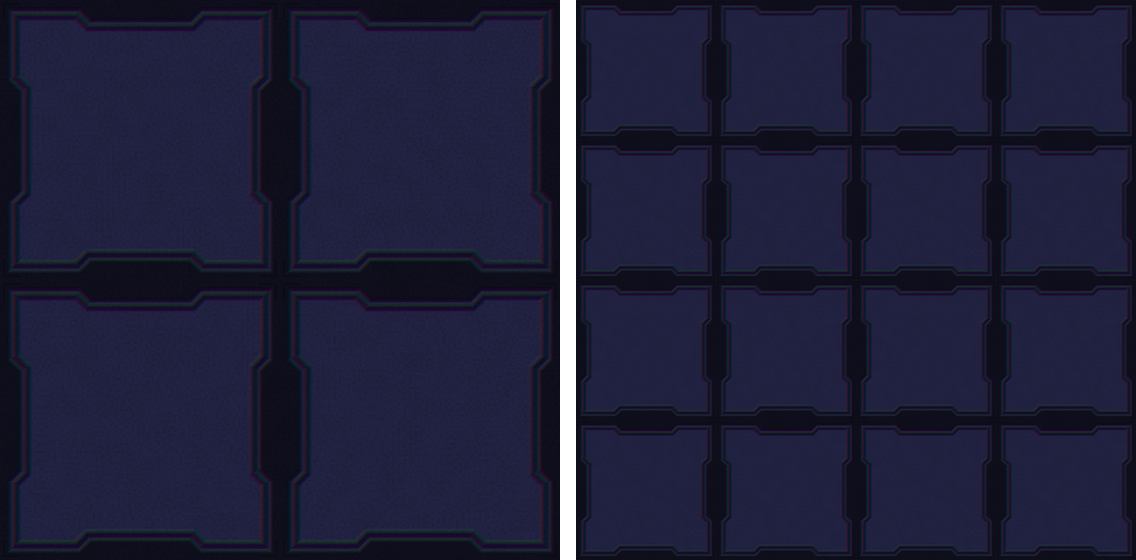
Left, the tile; right, the same tile 2 across and 2 down.
Give the GLSL for this pattern, as a three.js fragment shader.

```glsl
varying vec2 vUv;

// Lengths are fractions of one panel cell.
#define REPEATS 2.0
#define PANEL_HALF 0.470
#define NOTCH_HALF 0.216
#define NOTCH_DEPTH 0.039
#define BEVEL_WIDTH 0.0095
#define BEVEL_TILT 0.62
#define GROUND_SHADE 0.43
#define FRAME_SHADE 0.80
#define FLAT_COLOR vec3(0.128, 0.128, 0.252)
#define GRAIN_CELLS 200.0
#define GRAIN_AMOUNT 0.13

vec2 latticeGradient(vec2 cell, float period) {
  cell = mod(cell, period);
  float h = fract(sin(dot(cell, vec2(127.1, 311.7))) * 43758.5);
  return vec2(cos(6.2832 * h), sin(6.2832 * h));
}

// Gradient noise that wraps after `period` cells
float gradientNoise(vec2 uv, float period) {
  vec2 p = uv * period;
  vec2 i = floor(p);
  vec2 f = p - i;
  vec2 u = f * f * f * (f * (f * 6.0 - 15.0) + 10.0);
  vec2 ex = vec2(1.0, 0.0);
  vec2 ey = vec2(0.0, 1.0);
  float a = dot(latticeGradient(i, period), f);
  float b = dot(latticeGradient(i + ex, period), f - ex);
  float c = dot(latticeGradient(i + ey, period), f - ey);
  float d = dot(latticeGradient(i + 1.0, period), f - 1.0);
  return mix(mix(a, b, u.x), mix(c, d, u.x), u.y);
}

// Mitred distance to the notched panel outline, positive inside
float panelDepth(vec2 p) {
  p = abs(p);
  float along = min(p.x, p.y);
  float across = max(p.x, p.y);
  float side = PANEL_HALF - across;
  float slant = (along + side - NOTCH_HALF) * 0.7071;
  return min(side, max(side - NOTCH_DEPTH, slant));
}

vec2 inwardDirection(vec2 p) {
  vec2 e = vec2(0.0015, 0.0);
  vec2 g = vec2(panelDepth(p + e.xy) - panelDepth(p - e.xy),
                panelDepth(p + e.yx) - panelDepth(p - e.yx));
  return g / (2.0 * e.x);
}

float bevel(float depth, float center) {
  return 1.0 - smoothstep(0.45 * BEVEL_WIDTH, BEVEL_WIDTH, abs(depth - center));
}

// Outline of a small plus where four cells meet
float cornerPlus(vec2 p) {
  vec2 c = 0.5 - abs(p);
  float along = max(c.x, c.y);
  float across = min(c.x, c.y);
  float line = 1.0 - smoothstep(0.001, 0.005, abs(across - 0.014));
  return line * (1.0 - smoothstep(0.068, 0.076, along));
}

void main() {
  vec2 p = fract(vUv * REPEATS) - 0.5;
  float depth = panelDepth(p);

  // Raised rim, then a groove, then the flat panel
  float slope = bevel(depth, 0.003) - bevel(depth, 0.018) + bevel(depth, 0.0355);
  vec2 tilt = -inwardDirection(p) * clamp(slope, -1.0, 1.0) * BEVEL_TILT;
  float facing = sqrt(max(0.0, 1.0 - dot(tilt, tilt)));

  // Surface direction as colour, with green pointing down
  vec3 color = FLAT_COLOR * vec3(1.0 + tilt.x, 1.0 - tilt.y, 0.5 + 0.5 * facing);

  // Height shading, with a darker groove floor
  float shade = mix(GROUND_SHADE, FRAME_SHADE, smoothstep(-0.006, 0.008, depth));
  shade += (1.0 - FRAME_SHADE) * smoothstep(0.030, 0.046, depth);
  shade *= 1.0 - 0.15 * bevel(depth, 0.026);
  shade *= 1.0 - 0.22 * cornerPlus(p);

  // Fine grain and faint broad mottling
  float grain = gradientNoise(vUv, GRAIN_CELLS);
  float mottle = gradientNoise(vUv + 0.37, 24.0);
  shade *= 1.0 + GRAIN_AMOUNT * grain + 0.04 * mottle;

  gl_FragColor = vec4(color * shade, 1.0);
}
```
